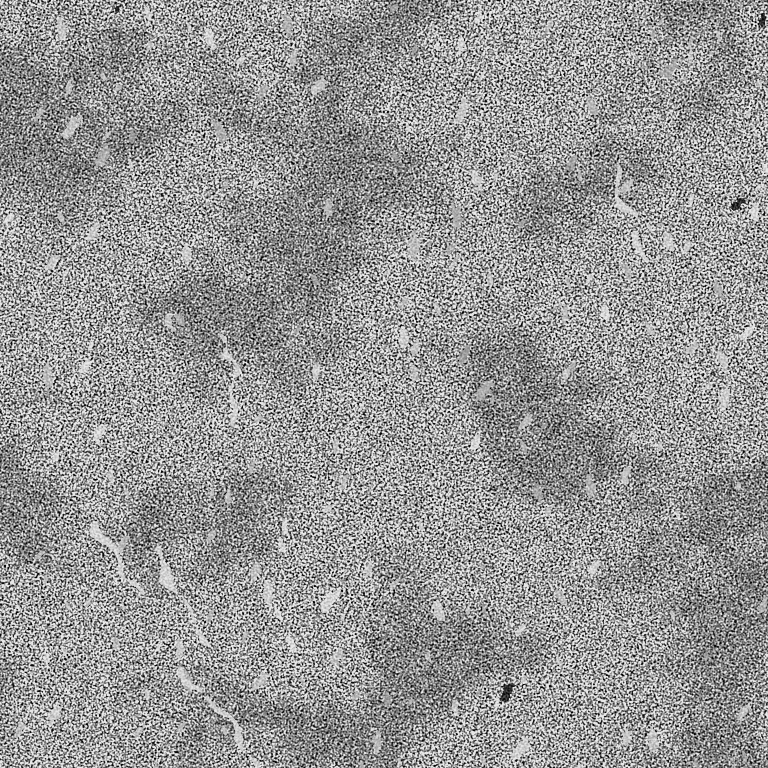
This texture is drawn by a Shadertoy shader. Its source:

```glsl
// Worn grey stone: dense fine grain over cloudy dark and light patches,
// with pale elongated flakes, broken pale veins and a few dark pits.
// Grain and clouds are gradient noise; flakes and pits are hashed ellipses.

vec2 hash2(vec2 cell) {
    uvec2 q = uvec2(ivec2(cell) + 8192) * 1664525u + 1013904223u;
    for (int i = 0; i < 2; i++) {
        q.x += q.y * 1664525u;
        q.y += q.x * 1664525u;
        q ^= q >> 16u;
    }
    return vec2(q >> 8u) / 16777216.0;
}

mat2 rotate(float a) {
    return mat2(cos(a), sin(a), -sin(a), cos(a));
}

float cornerSlope(vec2 cell, vec2 offset) {
    float a = 6.2832 * hash2(cell).x;
    return dot(vec2(cos(a), sin(a)), offset);
}

float gradientNoise(vec2 p) {
    vec2 c = floor(p), f = p - c;
    vec2 w = f * f * f * (f * (f * 6.0 - 15.0) + 10.0);
    vec2 e = vec2(1, 0);
    return mix(mix(cornerSlope(c, f), cornerSlope(c + e, f - e), w.x),
               mix(cornerSlope(c + e.yx, f - e.yx), cornerSlope(c + 1.0, f - 1.0), w.x), w.y);
}

float clouds(vec2 p) {
    float sum = 0.0, amp = 1.0;
    for (int i = 0; i < 5; i++) {
        sum += amp * gradientNoise(p);
        p = rotate(0.6) * p * 2.1 + 17.0;
        amp *= 0.55;
    }
    return sum;
}

// Rotated noise layers add up to an even, bell-shaped grain
float fineGrain(vec2 uv) {
    float sum = 0.0;
    for (int i = 0; i < 3; i++) {
        float k = float(i);
        sum += gradientNoise(rotate(0.45 + 0.75 * k) * uv * (315.0 + 37.0 * k) + 91.0 * k);
    }
    return sum;
}

// Scattered ragged ellipses: x is coverage, y is a random tone
vec2 scatter(vec2 p, float chance, float size, float blur) {
    vec2 cell = floor(p), result = vec2(0);
    float ragged = 0.45 * gradientNoise(p * 5.0) + 0.3 * gradientNoise(p * 11.0);
    for (int j = -1; j <= 1; j++)
    for (int i = -1; i <= 1; i++) {
        vec2 id = cell + vec2(i, j);
        vec2 place = hash2(id), kind = hash2(id + 301.0), shape = hash2(id + 733.0);
        if (kind.x > chance) continue;
        vec2 d = rotate(-0.5 + 1.4 * shape.x) * (p - id - place);
        float radius = size * mix(0.35, 1.0, shape.y * shape.y);
        float edge = length(d * vec2(2.2, 0.9)) - radius * (1.0 + 1.5 * ragged);
        float cover = 1.0 - smoothstep(-blur, blur, edge);
        if (cover > result.x) result = vec2(cover, kind.y);
    }
    return result;
}

float segmentDistance(vec2 p, vec2 a, vec2 b) {
    vec2 ab = b - a;
    return length(p - a - ab * clamp(dot(p - a, ab) / dot(ab, ab), 0.0, 1.0));
}

// Wavering pale lines, broken up by noise
float veins(vec2 uv, float blur) {
    vec4 lines[5] = vec4[5](
        vec4(0.12, 0.32, 0.19, 0.23), vec4(0.20, 0.29, 0.26, 0.17),
        vec4(0.24, 0.13, 0.34, 0.00), vec4(0.80, 0.78, 0.84, 0.66),
        vec4(0.29, 0.56, 0.30, 0.46));
    vec2 q = uv + 0.025 * vec2(gradientNoise(uv * 22.0), gradientNoise(uv * 22.0 + 50.0));
    float d = 1.0;
    for (int i = 0; i < 5; i++) d = min(d, segmentDistance(q, lines[i].xy, lines[i].zw));
    float width = 0.0035 + 0.009 * gradientNoise(uv * 38.0) + 0.004 * gradientNoise(uv * 110.0);
    return 1.0 - smoothstep(-blur, blur, d - width);
}

void mainImage(out vec4 fragColor, in vec2 fragCoord) {
    vec2 uv = fragCoord / iResolution.y;
    float blur = max(0.0008, 0.7 / iResolution.y);

    // Dark patches have lower contrast than the light ground
    float patchiness = smoothstep(-0.1, 0.35, clouds(uv * vec2(3.6, 4.2) + 5.0));
    float base = mix(0.635, 0.50, patchiness);
    base += 0.09 * gradientNoise(uv * 34.0) + 0.09 * gradientNoise(uv * 75.0);
    float contrast = mix(0.72, 0.53, patchiness);
    float grain = fineGrain(uv);
    float grey = base + contrast * grain;

    // Pale flakes and veins are smoother than the ground
    vec2 flake = scatter(uv * 27.0, 0.26, 0.42, 27.0 * blur);
    float flakeTone = mix(0.64, 0.88, sqrt(flake.y)) - 0.07 * patchiness;
    grey = mix(grey, flakeTone + 0.12 * grain, 0.9 * flake.x);
    grey = mix(grey, 0.85 + 0.10 * grain, 0.9 * veins(uv, blur));

    // Rare dark pits
    vec2 pit = scatter(uv * 19.0 + 140.0, 0.025, 0.25, 19.0 * blur);
    grey = mix(grey, 0.08 + 0.12 * grain, 0.85 * pit.x);

    fragColor = vec4(vec3(clamp(grey, 0.03, 0.91)), 1.0);
}
```
